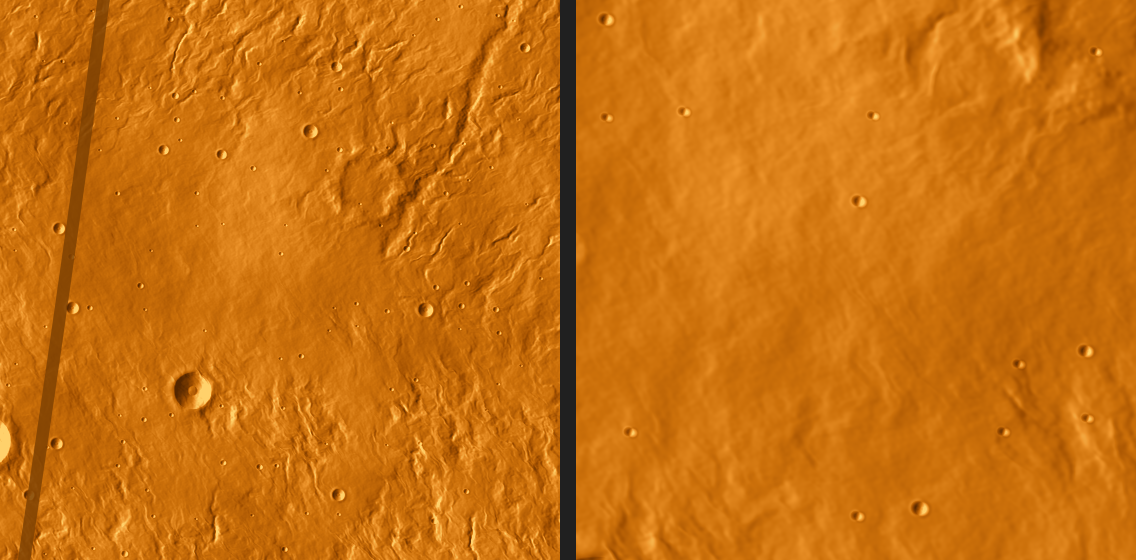
Left, the full canvas; right, a detail of the centre.
Give the GLSL for this texture, as a WebGL 1 fragment shader.

```glsl
precision highp float;
// Ochre desert planet from orbit: cratered plain, broken ridges, a valley and a dark scan gap.

#define LIGHT vec2(0.96, -0.28)   // downhill course of the light, from upper left
#define RELIEF 0.52               // slope to brightness
#define MEAN_TONE 0.800
#define ALBEDO 0.14               // strength of the broad patches
#define RIDGE_HEIGHT 0.0082
#define GULLY_DEPTH 0.0032
#define HILL_HEIGHT 0.0024
#define GRAIN_HEIGHT 0.0009
#define SAMPLE_STEP 0.0015
#define GAP_WIDTH 0.0112          // half width of the scan gap

uniform vec2 u_resolution;

vec2 hash2(vec2 p) {
  vec3 a = fract(vec3(p.xyx) * vec3(0.1031, 0.1030, 0.0973));
  a += dot(a, a.yzx + 33.33);
  return fract((a.xx + a.yz) * a.zy);
}

float corner(vec2 cell, vec2 f, vec2 o) {
  return dot(hash2(cell + o) * 2.0 - 1.0, f - o);
}

float noise(vec2 p) {
  vec2 i = floor(p), f = p - i;
  vec2 u = f * f * f * (f * (f * 6.0 - 15.0) + 10.0);
  return mix(mix(corner(i, f, vec2(0, 0)), corner(i, f, vec2(1, 0)), u.x),
             mix(corner(i, f, vec2(0, 1)), corner(i, f, vec2(1, 1)), u.x), u.y);
}

// Octaves are turned so that no grid or streak shows through
float fbm(vec2 p) {
  float sum = 0.0, gain = 1.0;
  for (int i = 0; i < 4; i++) {
    sum += gain * noise(p);
    p = mat2(1.6, 1.2, -1.2, 1.6) * p + 17.3;
    gain *= 0.5;
  }
  return sum;
}

// Cone with a flat floor and a low rim
float crater(vec2 offset, float radius) {
  float d = length(offset) / radius;
  float bowl = 0.7 * min(max(d, 0.25) - 1.0, 0.0);
  return radius * (bowl + 0.09 * exp(-pow((d - 1.08) / 0.25, 2.0)));
}

// One crater in some cells of a grid
float craterField(vec2 p, float cells, float share, float minSize, float maxSize) {
  vec2 id = floor(p * cells);
  vec2 pick = hash2(id + cells * 3.7);
  vec2 centre = (id + 0.22 + 0.56 * hash2(id + 51.0 + cells)) / cells;
  return step(pick.x, share) * crater(p - centre, mix(minSize, maxSize, pick.y * pick.y));
}

float segment(vec2 p, vec2 a, vec2 b) {
  vec2 ab = b - a;
  return length(p - a - ab * clamp(dot(p - a, ab) / dot(ab, ab), 0.0, 1.0));
}

float height(vec2 p) {
  vec2 warp = vec2(noise(p * 9.0), noise(p * 9.0 + 40.0));
  vec2 jag = 0.016 * vec2(fbm(p * 24.0 + 5.0), fbm(p * 24.0 + 70.0));
  vec2 q = p + 0.025 * warp + jag;

  // Rough ground lies round the plain, in clumps
  float plain = length((p - vec2(0.37, 0.53)) * vec2(1.0, 0.9));
  float rough = smoothstep(0.05, 0.45, plain + 0.4 * noise(p * 5.0 + 3.0));
  rough *= smoothstep(-0.5, 0.3, noise(p * 7.0 + 21.0) + 0.4 * warp.y);

  // Ridges lean one way in the north east, the other way elsewhere
  float lean = smoothstep(0.45, 0.68, p.y + 0.35 * (p.x - 0.5) + 0.1 * warp.x);
  vec2 rising = vec2(q.x - q.y, 0.55 * (q.x + q.y)) * 14.0;
  vec2 falling = vec2(0.85 * q.x + 0.5 * q.y, 0.5 * (0.85 * q.y - 0.5 * q.x)) * 20.0 + 60.0;
  float fold = mix(fbm(falling), fbm(rising), lean);
  float gully = mix(noise(falling * 0.8 + 9.0), noise(rising * 0.9 + 9.0), lean);
  float broken = smoothstep(-0.2, 0.25, noise(p * 17.0 + 33.0));
  float h = -RIDGE_HEIGHT * (0.2 + 0.9 * rough) * sqrt(fold * fold + 0.003);
  h -= GULLY_DEPTH * (0.05 + rough) * broken * exp(-gully * gully / 0.005);
  h += HILL_HEIGHT * (0.15 + rough * broken) * fbm(q * 25.0 + 14.0);
  h += GRAIN_HEIGHT * fbm(p * 34.0);

  // Valley with crumbled banks
  float d = segment(q, vec2(0.93, 1.04), vec2(0.86, 0.87));
  d = min(d, segment(q, vec2(0.86, 0.87), vec2(0.82, 0.75)));
  d = min(d, segment(q, vec2(0.82, 0.75), vec2(0.69, 0.56)));
  h -= 0.0045 * exp(-d * d / 0.00012);

  // Worn rings, broken along their rims
  vec2 worn = p + 0.008 * warp + 1.1 * jag;
  float wornLarge = length(worn - vec2(0.655, 0.67)) - 0.06;
  float wornSmall = length(worn - vec2(0.875, 0.745)) - 0.025;
  h += (0.0042 + 0.005 * noise(p * 18.0)) * exp(-wornLarge * wornLarge / 0.00014);
  h += 0.0018 * exp(-wornSmall * wornSmall / 0.00004);

  // Fresh craters, the largest with a central peak
  vec2 peak = p - vec2(0.344, 0.302);
  h += crater(peak + 0.1 * jag, 0.033) + 0.002 * exp(-dot(peak, peak) / 0.00006);
  h += crater(p - vec2(-0.028, 0.212), 0.047);
  h += craterField(p, 6.0, 0.28, 0.008, 0.014);
  return h + craterField(p, 21.0, 0.2, 0.0025, 0.0058);
}

float ramp(float a, float b, float x) { return clamp((x - a) / (b - a), 0.0, 1.0); }

vec3 ochre(float tone) {
  vec3 c = mix(vec3(0.33, 0.15, 0.0), vec3(0.63, 0.31, 0.0), ramp(0.33, 0.63, tone));
  c = mix(c, vec3(0.80, 0.44, 0.04), ramp(0.63, 0.80, tone));
  c = mix(c, vec3(0.93, 0.58, 0.17), ramp(0.80, 0.93, tone));
  return mix(c, vec3(1.0, 0.82, 0.42), ramp(0.93, 1.12, tone));
}

void main() {
  vec2 p = gl_FragCoord.xy / min(u_resolution.x, u_resolution.y);
  vec2 e = LIGHT * SAMPLE_STEP;
  float slope = (height(p + e) - height(p - e)) / (2.0 * SAMPLE_STEP);
  float patches = fbm(p * 3.2 + 8.0) + 0.4 * fbm(p * vec2(16.0, 12.0));
  vec3 colour = ochre(MEAN_TONE + RELIEF * slope + ALBEDO * patches);
  float gap = abs(p.x - 0.043 - 0.150 * p.y + 0.008 * p.y * p.y) - GAP_WIDTH;
  vec3 gapColour = mix(colour * 0.68, vec3(0.54, 0.28, 0.01), 0.75);
  gl_FragColor = vec4(mix(gapColour, colour, smoothstep(-0.0012, 0.0012, gap)), 1.0);
}
```
